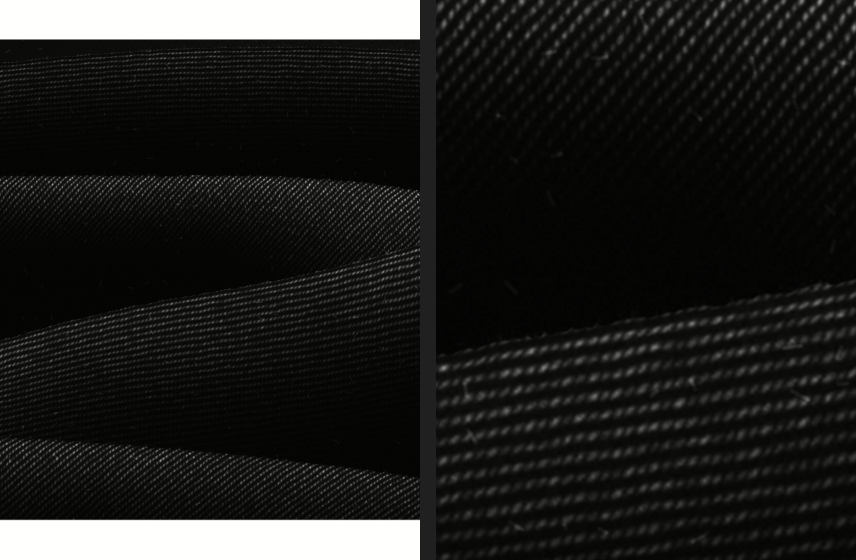
Left, the full canvas; right, a detail of the centre.
Give the GLSL for this texture, as a Shadertoy shader.

```glsl
// Black ribbed knit cloth lying in four soft folds between two white bands.
// Each fold is a ridge curve; below it light fades with depth over a weave of
// slanted stitches, painted back to front, with fuzz and loose lint on top.

const vec3 PAPER = vec3(1.0, 1.0, 0.992);
const vec3 CLOTH_BLACK = vec3(0.012, 0.012, 0.009);
const vec3 SHEEN = vec3(1.0, 0.995, 0.99);
const float BAND_BOTTOM = 0.0716;
const float BAND_TOP = 0.9295;
const float WIDTH = 0.75;          // canvas width in units of its height
const float FUZZ = 0.0022;         // roughness of the ridge outline
const float LINT_CELL = 0.028;
const float LINT_SHARE = 0.22;
const int FOLDS = 4;

// Per fold, from back to front
const float LIGHT[FOLDS] = float[](0.20, 0.36, 0.29, 0.27);
const float FADE[FOLDS] = float[](0.075, 0.052, 0.125, 0.088);
const float RIB_ANGLE[FOLDS] = float[](0.0, 0.87, 0.0, 0.72);
const float RIB_SIZE[FOLDS] = float[](0.0098, 0.0085, 0.0120, 0.0096);
const float STITCH_SIZE[FOLDS] = float[](0.0068, 0.0068, 0.0074, 0.0076);

float hash(vec2 p) {
    vec3 q = fract(p.xyx * 0.1031);
    q += dot(q, q.yzx + 33.33);
    return fract((q.x + q.y) * q.z);
}

float noise(vec2 p) {
    vec2 i = floor(p), f = fract(p);
    f = f * f * (3.0 - 2.0 * f);
    return mix(mix(hash(i), hash(i + vec2(1, 0)), f.x),
               mix(hash(i + vec2(0, 1)), hash(i + vec2(1, 1)), f.x), f.y);
}

// Height of each fold's upper outline
float ridge(int fold, float x) {
    if (fold == 0) return 0.888 + 0.115 * x - 0.115 * x * x;
    if (fold == 1) return 0.686 - 0.26 * pow(max(x - 0.43, 0.0), 2.0);
    if (fold == 2) return 0.392 + 0.229 * x + 0.007 * sin(6.2832 * x / WIDTH);
    return 0.219 - 0.045 * x - 0.068 * x * x;
}

// Rows of slanted stitches along the direction of the ribs
float weave(vec2 p, float angle, float ribSize, float stitchSize) {
    vec2 along = vec2(cos(angle), sin(angle));
    vec2 q = vec2(dot(p, along), dot(p, vec2(-along.y, along.x)));
    q.y += 0.0022 * (noise(p * 45.0) - 0.5);
    float row = q.y / ribSize;
    float slant = fract(row) - 0.5;
    float column = q.x / stitchSize - 0.7 * slant + 0.25 * noise(p * 90.0);
    float rib = 0.5 + 0.5 * cos(6.2832 * slant);
    float stitch = 0.5 + 0.5 * cos(6.2832 * (fract(column) - 0.5));
    float yarn = 0.55 + 0.9 * hash(floor(vec2(column, row)));
    return 0.13 + rib * rib * (0.3 + 0.75 * stitch) * yarn;
}

// Sparse short fibres, one at most per grid cell
float lint(vec2 p) {
    vec2 cell = floor(p / LINT_CELL);
    vec2 local = fract(p / LINT_CELL) - 0.5;
    local -= 0.4 * (vec2(hash(cell + 7.0), hash(cell + 19.0)) - 0.5);
    float turn = 6.2832 * hash(cell + 31.0);
    vec2 dir = vec2(cos(turn), sin(turn));
    float reach = 0.04 + 0.16 * hash(cell + 43.0);
    float dist = length(local - dir * clamp(dot(local, dir), -reach, reach));
    float present = step(1.0 - LINT_SHARE, hash(cell));
    return present * (1.0 - smoothstep(0.01, 0.07, dist));
}

void mainImage(out vec4 fragColor, in vec2 fragCoord) {
    vec2 p = fragCoord / iResolution.y;
    float pixel = 1.0 / iResolution.y;
    float grain = noise(p * 420.0);
    float patches = 0.8 + 0.4 * noise(p * vec2(7.0, 11.0));

    // Dim cloth behind the rearmost fold
    float tone = 0.025 + 0.03 * grain * smoothstep(0.0, 0.5, p.x);

    // Folds, each covering the ones behind it
    for (int i = 0; i < FOLDS; i++) {
        float seed = float(i) * 17.0;
        float top = ridge(i, p.x);
        float fuzz = noise(vec2(p.x * 260.0, seed)) + noise(vec2(p.x * 90.0, seed + 5.0)) - 1.0;
        float depth = top - p.y + FUZZ * fuzz;

        // Ribs follow the ridge, then level out further down
        float below = max(top - p.y, 0.0);
        float level = 0.3 * (ridge(i, 0.5 * WIDTH) - top) * smoothstep(0.0, 0.2, below);
        float crowding = 0.006 * exp(-below / 0.012);
        vec2 cloth = vec2(p.x, -(below + level - crowding));

        float fade = FADE[i];
        if (i == 1) fade += 0.075 * smoothstep(0.35, WIDTH, p.x);
        float light = LIGHT[i] * patches * exp(-pow(below / fade, 1.5));
        light *= 0.55 + 0.45 * smoothstep(0.0, 0.007, depth);
        float knit = weave(cloth, RIB_ANGLE[i], RIB_SIZE[i], STITCH_SIZE[i]);
        float lit = light * knit * (0.7 + 0.6 * grain);

        // Stray fibres catch light just above the ridge
        float halo = exp(-max(-depth, 0.0) / 0.003) * smoothstep(0.6, 0.95, grain);
        tone += 0.16 * LIGHT[i] * halo * step(depth, 0.0);
        tone = mix(tone, lit, smoothstep(-0.0012, 0.0012, depth));
    }

    tone += 0.11 * lint(p) * (0.3 + 0.7 * smoothstep(0.0, 0.06, tone));
    tone += 0.009 * hash(floor(p * 512.0));
    vec3 color = CLOTH_BLACK + SHEEN * tone;

    // White bands above and below the cloth
    float inside = smoothstep(-pixel, pixel, min(p.y - BAND_BOTTOM, BAND_TOP - p.y));
    fragColor = vec4(mix(PAPER, color, inside), 1.0);
}
```
